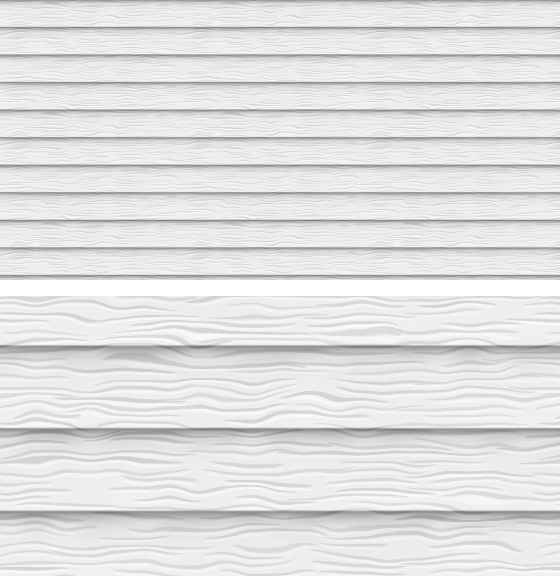
Top, the full canvas; bottom, a detail of the centre.
Give the GLSL for this texture, as a Shadertoy shader.

```glsl
// White lap siding: horizontal boards with embossed wood grain and shadowed laps.

#define BOARDS 10.16        // boards down the canvas
#define REPEATS 3.1         // grain repeats across the canvas
#define BOARDS_PER_TILE 4.0 // boards before the grain recurs
#define ROWS 9.0            // grain rows on each board
#define STROKES 5.0         // grain strokes per row in one repeat
#define GROOVE_WIDTH 0.17   // half width of a groove, in rows
#define GROOVE_DEPTH 0.105
#define GLINT 0.035
#define PAINT 0.932
#define LAP_SHADE 0.37
#define LAP_FALLOFF 0.085   // shadow reach, in boards

vec3 hash3(vec2 p) {
    vec3 q = fract(p.xyx * vec3(0.1031, 0.1030, 0.0973));
    q += dot(q, q.yxz + 33.33);
    return fract((q.xxy + q.yzz) * q.zyx);
}

// Value noise that wraps at the given period
float tiledNoise(vec2 p, vec2 period) {
    vec2 i = floor(p);
    vec2 f = fract(p);
    f = f * f * (3.0 - 2.0 * f);
    float a = hash3(mod(i, period)).x;
    float b = hash3(mod(i + vec2(1.0, 0.0), period)).x;
    float c = hash3(mod(i + vec2(0.0, 1.0), period)).x;
    float d = hash3(mod(i + vec2(1.0, 1.0), period)).x;
    return mix(mix(a, b, f.x), mix(c, d, f.x), f.y);
}

// Coverage of a line of half width w at distance d, softened by aa
float lineMask(float d, float w, float aa) {
    return clamp((w + aa - abs(d)) / (2.0 * aa), 0.0, 1.0) * min(1.0, w / aa);
}

// Grooves in x, lit lower lips in y
vec2 grain(vec2 g, float aa) {
    vec2 wrap = vec2(STROKES, ROWS * BOARDS_PER_TILE);
    vec2 cell = floor(g);
    vec2 marks = vec2(0.0);
    for (int j = -1; j <= 1; j++) {
        for (int i = -1; i <= 1; i++) {
            vec2 id = cell + vec2(i, j);
            vec3 h = hash3(mod(id, wrap) + 17.0);
            vec3 k = hash3(mod(id, wrap) + 71.0);
            vec2 d = g - id - 0.5 - (h.xy - 0.5) * vec2(0.6, 0.5);
            float t = d.x / mix(0.32, 0.72, h.z);
            float taper = sqrt(max(0.0, 1.0 - t * t));
            // Each stroke leans and bows a little
            float y = d.y - (k.x - 0.5) * 0.9 * d.x - (k.y - 0.5) * 1.2 * d.x * d.x;
            float w = GROOVE_WIDTH * taper * mix(0.7, 1.25, k.z);
            float strength = mix(0.6, 1.0, k.y);
            marks.x = max(marks.x, strength * lineMask(y, w, aa));
            marks.y = max(marks.y, strength * lineMask(y - 0.36, w, aa));
        }
    }
    return marks;
}

void mainImage(out vec4 fragColor, in vec2 fragCoord) {
    vec2 uv = fragCoord / iResolution.xy;
    float pixel = BOARDS / iResolution.y;
    float down = (1.0 - uv.y) * BOARDS;
    float v = fract(down);
    float across = uv.x * REPEATS * STROKES;

    // Wavy grain
    vec2 noisePeriod = vec2(STROKES * 4.0, BOARDS_PER_TILE * 4.0);
    float broad = tiledNoise(vec2(across * 2.0, down * 4.0), vec2(STROKES * 2.0, noisePeriod.y));
    float fine = tiledNoise(vec2(across * 4.0, down * 4.0) + 7.0, noisePeriod);
    float bend = (broad - 0.5) * 1.1 + (fine - 0.5) * 0.7;
    vec2 marks = grain(vec2(across, down * ROWS + bend), pixel * ROWS * 0.5);

    // Board face, brighter toward its lower edge
    float tone = PAINT + 0.02 * (v - 0.5) + 0.015 * (broad - 0.5);
    tone -= GROOVE_DEPTH * marks.x;
    tone += GLINT * marks.y * (1.0 - marks.x);

    // Shadow cast by the board above, and the dark lip of this one
    float reach = LAP_FALLOFF * mix(0.8, 1.2, fine);
    tone -= LAP_SHADE * exp(-v / reach);
    tone -= LAP_SHADE * smoothstep(1.0 - 0.02 - pixel, 1.0, v);

    fragColor = vec4(vec3(clamp(tone, 0.5, 0.98)), 1.0);
}
```
